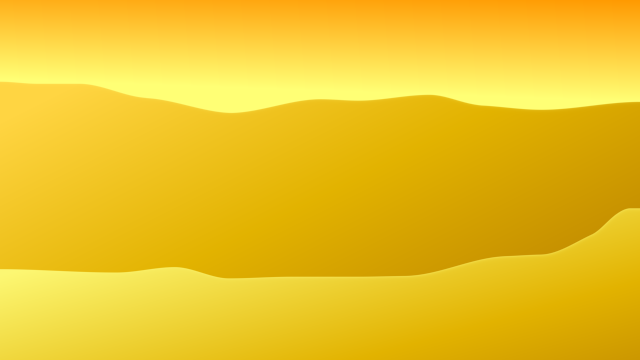
Give the GLSL for this background, as a WebGL 2 fragment shader.

```glsl
#version 300 es
precision highp float;
// Golden layered background: a glowing sky band above two wavy gradient slopes.

uniform vec2 u_resolution;
out vec4 fragColor;

// Colours
const vec3 ORANGE = vec3(1.0, 0.60, 0.0);
const vec3 LEMON = vec3(1.0, 1.0, 0.46);
const vec3 AMBER = vec3(1.0, 0.835, 0.26);
const vec3 GOLD = vec3(0.886, 0.70, 0.0);
const vec3 BRONZE = vec3(0.78, 0.57, 0.0);
const vec3 CREAM = vec3(0.99, 0.97, 0.45);

// Gradient axes: weight of x, weight of depth below the top, offset
const vec3 SKY_AXIS = vec3(-0.22, 3.54, 0.22);
const vec3 MIDDLE_AXIS = vec3(0.785, 0.877, -0.295);
const vec3 FRONT_AXIS = vec3(0.637, 1.293, -0.988);
const float MIDDLE_STOP = 0.577;
const float FRONT_STOP = 0.658;

// Rims along the ridges, in canvas heights
const float RIM_WIDTH = 0.0035;
const float MIDDLE_RIM = 0.25;
const float FRONT_RIM = 0.5;

// Ridge lines: height at the left, then smooth steps of (start, end, rise)
const int STEPS = 9;
const float MIDDLE_BASE = 0.7731;
const vec3 MIDDLE_STEPS[STEPS] = vec3[STEPS](
  vec3(0.0, 0.059, -0.0058), vec3(0.124, 0.234, -0.0394), vec3(0.221, 0.365, -0.0417),
  vec3(0.358, 0.501, 0.0382), vec3(0.501, 0.56, -0.0039), vec3(0.56, 0.671, 0.0162),
  vec3(0.671, 0.755, -0.0289), vec3(0.736, 0.846, -0.0127), vec3(0.846, 1.0, 0.022));
const float FRONT_BASE = 0.2523;
const vec3 FRONT_STEPS[STEPS] = vec3[STEPS](
  vec3(0.0, 0.18, -0.0093), vec3(0.182, 0.273, 0.015), vec3(0.273, 0.358, -0.0313),
  vec3(0.358, 0.456, 0.0046), vec3(0.56, 0.65, 0.0023), vec3(0.632, 0.794, 0.0546),
  vec3(0.78, 0.85, 0.0046), vec3(0.844, 0.9635, 0.0741), vec3(0.9245, 0.985, 0.0544));

float ridgeHeight(float x, float base, vec3 steps[STEPS]) {
  float height = base;
  for (int i = 0; i < STEPS; i++) {
    height += steps[i].z * smoothstep(steps[i].x, steps[i].y, x);
  }
  return height;
}

// Approximate depth below a ridge, corrected for its slope
float ridgeDepth(vec2 uv, float base, vec3 steps[STEPS]) {
  const float DELTA = 0.002;
  float aspect = u_resolution.x / u_resolution.y;
  float height = ridgeHeight(uv.x, base, steps);
  float slope = (ridgeHeight(uv.x + DELTA, base, steps) - height) / (DELTA * aspect);
  return (height - uv.y) / sqrt(1.0 + slope * slope);
}

// Three-colour gradient with a movable middle stop
vec3 ramp(float t, float stop, vec3 start, vec3 middle, vec3 end) {
  vec3 color = mix(start, middle, clamp(t / stop, 0.0, 1.0));
  return mix(color, end, clamp((t - stop) / (1.0 - stop), 0.0, 1.0));
}

// Lay a slope over the colour behind it, with a soft light rim
vec3 addSlope(vec3 behind, vec3 slopeColor, float depth, float rim) {
  float pixel = 1.0 / u_resolution.y;
  float glow = rim * exp(-max(depth, 0.0) / RIM_WIDTH);
  vec3 lit = mix(slopeColor, CREAM, glow);
  return mix(behind, lit, smoothstep(-0.75 * pixel, 0.75 * pixel, depth));
}

void main() {
  vec2 uv = gl_FragCoord.xy / u_resolution;
  vec3 place = vec3(uv.x, 1.0 - uv.y, 1.0);

  // Sky
  vec3 color = mix(ORANGE, LEMON, clamp(dot(place, SKY_AXIS), 0.0, 1.0));

  // Middle slope
  vec3 middle = ramp(dot(place, MIDDLE_AXIS), MIDDLE_STOP, AMBER, GOLD, BRONZE);
  color = addSlope(color, middle, ridgeDepth(uv, MIDDLE_BASE, MIDDLE_STEPS), MIDDLE_RIM);

  // Front slope
  vec3 front = ramp(dot(place, FRONT_AXIS), FRONT_STOP, CREAM, GOLD, BRONZE);
  color = addSlope(color, front, ridgeDepth(uv, FRONT_BASE, FRONT_STEPS), FRONT_RIM);

  fragColor = vec4(color, 1.0);
}
```
